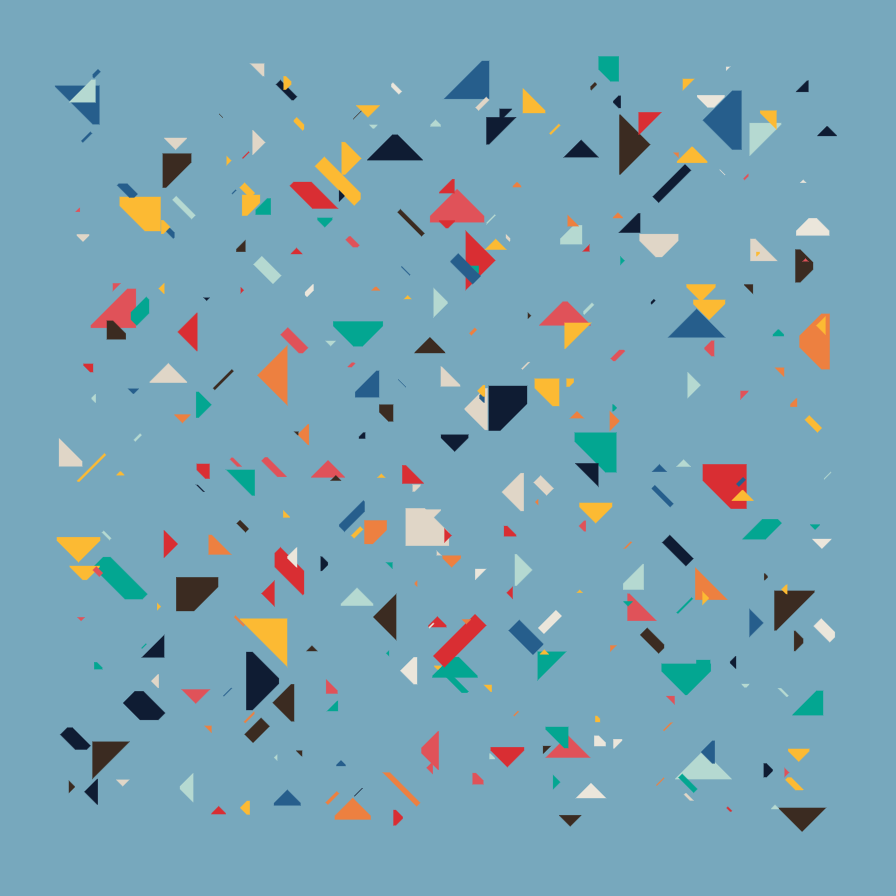
Give the GLSL for this background, as a WebGL 2 fragment shader.

```glsl
#version 300 es
precision highp float;
// Paper confetti: flat shards with axis-aligned and diagonal edges on plain blue.
// Three jittered grids (large, medium, small) are painted over one another;
// each cell holds at most one triangle, house or diagonal strip.

uniform vec2 u_resolution;
out vec4 fragColor;

const int LAYERS = 3;
const float MARGIN = 0.075;                         // empty border of the canvas
const float CELLS[LAYERS] = float[](9.0, 12.0, 14.0);
const float PRESENCE[LAYERS] = float[](0.68, 0.75, 0.85);
const float MIN_RADIUS[LAYERS] = float[](0.020, 0.010, 0.003);
const float MAX_RADIUS[LAYERS] = float[](0.034, 0.021, 0.009);
const float HOUSE_SHARE = 0.42;
const float CORNER_SHARE = 0.28;                    // the rest are strips
const float EDGE_SOFTNESS = 1.15;                   // in pixels
const float SQRT_HALF = 0.70711;
const uint SEED = 41u;

const vec3 BACKGROUND = vec3(0.467, 0.659, 0.741);
const int COLOURS = 12;
const vec3 PALETTE[COLOURS] = vec3[](
    vec3(0.99, 0.73, 0.20), vec3(0.85, 0.18, 0.20), vec3(0.88, 0.32, 0.35),
    vec3(0.93, 0.50, 0.25), vec3(0.01, 0.65, 0.57), vec3(0.06, 0.11, 0.20),
    vec3(0.23, 0.17, 0.13), vec3(0.71, 0.85, 0.82), vec3(0.92, 0.90, 0.86),
    vec3(0.88, 0.84, 0.78), vec3(0.15, 0.37, 0.55), vec3(0.99, 0.73, 0.20));

// Integer hash giving three values in 0..1
vec3 hash3(uvec3 v) {
    v = v * 1664525u + 1013904223u;
    v.x += v.y * v.z; v.y += v.z * v.x; v.z += v.x * v.y;
    v ^= v >> 16u;
    v.x += v.y * v.z; v.y += v.z * v.x; v.z += v.x * v.y;
    return vec3(v >> 8u) / 16777216.0;
}

float boxDistance(vec2 p, vec2 halfSize) {
    vec2 d = abs(p) - halfSize;
    return max(d.x, d.y);
}

// Box capped by a right-angled gable: triangle, house or trapezium
float houseDistance(vec2 p, vec3 rnd) {
    float height = mix(0.45, 0.75, rnd.x);
    float gable = mix(1.0 - height, 0.78, rnd.y * rnd.y);
    return max(boxDistance(p, vec2(1.0, height)), (abs(p.x) + p.y - gable) * SQRT_HALF);
}

// Box with one corner sliced off along the diagonal
float cornerDistance(vec2 p, vec3 rnd) {
    float slice = mix(0.0, 0.7, rnd.x * rnd.x);
    vec2 halfSize = vec2(0.78, mix(0.6, 0.82, rnd.y));
    return max(boxDistance(p, halfSize), (p.x + p.y - slice) * SQRT_HALF);
}

// Diagonal strip whose ends are square or clipped along the axes
float stripDistance(vec2 p, vec3 rnd) {
    vec2 along = vec2(p.x + p.y, p.y - p.x) * SQRT_HALF;
    float halfWidth = mix(0.035, 0.48, rnd.x);
    float strip = boxDistance(along, vec2(mix(0.75, 1.15, rnd.y), halfWidth));
    return max(strip, abs(p.x + 0.1) - mix(0.55, 1.1, rnd.z));
}

float shardDistance(vec2 p, vec3 rnd, float kind) {
    if (kind < HOUSE_SHARE) return houseDistance(p, rnd);
    if (kind < HOUSE_SHARE + CORNER_SHARE) return cornerDistance(p, rnd);
    return stripDistance(p, rnd);
}

// Mirrors and quarter turns keep every edge on a multiple of 45 degrees
vec2 orient(vec2 p, vec3 rnd) {
    if (rnd.x < 0.5) p = p.yx;
    return p * (step(0.5, rnd.yz) * 2.0 - 1.0);
}

vec3 paintLayer(vec3 colour, vec2 uv, int layer, float pixel) {
    float count = CELLS[layer];
    float cellSize = (1.0 - 2.0 * MARGIN) / count;
    vec2 home = floor((uv - MARGIN) / cellSize);
    for (int y = -1; y <= 1; y++) {
        for (int x = -1; x <= 1; x++) {
            vec2 cell = home + vec2(x, y);
            if (any(lessThan(cell, vec2(0.0))) || any(greaterThanEqual(cell, vec2(count)))) continue;

            uvec3 id = uvec3(uvec2(cell), SEED + uint(layer) * 16u);
            vec3 place = hash3(id);
            if (place.z > PRESENCE[layer]) continue;
            vec3 turn = hash3(id + uvec3(0, 0, 1));
            vec3 form = hash3(id + uvec3(0, 0, 2));
            vec3 pick = hash3(id + uvec3(0, 0, 3));

            float radius = mix(MIN_RADIUS[layer], MAX_RADIUS[layer], pick.x);
            vec2 centre = MARGIN + (cell + place.xy) * cellSize;
            vec2 local = orient((uv - centre) / radius, turn);
            float dist = shardDistance(local, form, pick.y) * radius;
            float cover = clamp(0.5 - dist / (pixel * EDGE_SOFTNESS), 0.0, 1.0);
            int tint = min(int(pick.z * float(COLOURS)), COLOURS - 1);
            colour = mix(colour, PALETTE[tint], cover);
        }
    }
    return colour;
}

void main() {
    float pixel = 1.0 / min(u_resolution.x, u_resolution.y);
    vec2 uv = (gl_FragCoord.xy - 0.5 * u_resolution) * pixel + 0.5;
    vec3 colour = BACKGROUND;
    for (int layer = 0; layer < LAYERS; layer++) {
        colour = paintLayer(colour, uv, layer, pixel);
    }
    fragColor = vec4(colour, 1.0);
}
```
